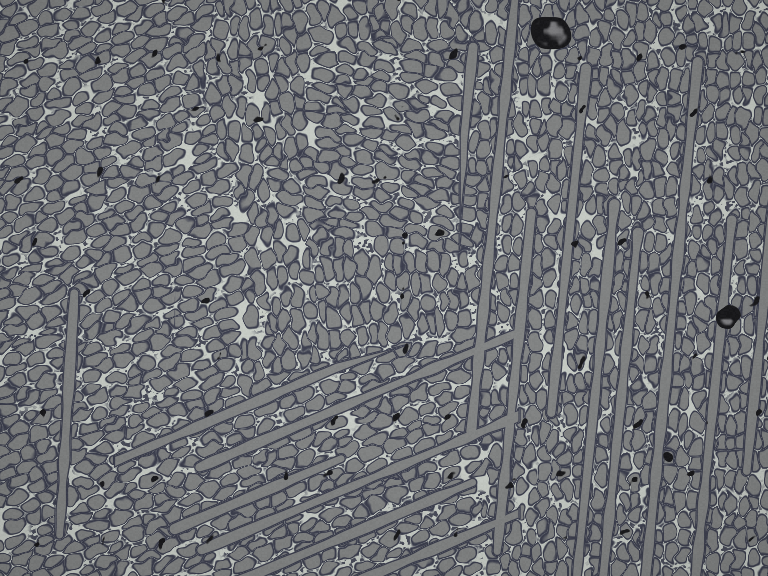
Give the GLSL for this texture, as a WebGL 2 fragment shader.

```glsl
#version 300 es
precision highp float;
// Polished alloy section: packed grey dendrite arms in a bright speckled matrix.
uniform vec2 u_resolution;
out vec4 outColor;

#define ARM_LENGTH 0.037
#define ARM_WIDTH 0.0205
#define JITTER 0.72
#define GAP 0.085
#define TRUNK_RADIUS 0.0075
#define RIM_WIDTH 0.0024
#define VIGNETTE 0.27
#define GRAIN_COLOR vec3(0.505, 0.512, 0.512)
#define MATRIX_COLOR vec3(0.77, 0.79, 0.765)
#define RIM_COLOR vec3(0.235, 0.245, 0.305)
#define PIT_COLOR vec3(0.10, 0.10, 0.11)

// Growth direction of each domain: lower left, right, upright patches, centre
const vec4 LEAN = vec4(0.42, 1.53, 1.68, -0.22);

float hash(vec2 p) {
    return fract(sin(dot(p, vec2(127.1, 311.7))) * 43758.5453);
}

vec2 hash2(vec2 p) {
    return vec2(hash(p), hash(p + 37.3));
}

float noise(vec2 p) {
    vec2 i = floor(p), f = fract(p);
    f = f * f * (3.0 - 2.0 * f);
    return mix(mix(hash(i), hash(i + vec2(1, 0)), f.x),
               mix(hash(i + vec2(0, 1)), hash(i + vec2(1, 1)), f.x), f.y);
}

float smoothMin(float a, float b, float k) {
    float h = max(k - abs(a - b), 0.0) / k;
    return min(a, b) - h * h * k * 0.25;
}

// Height of the border between the lower and the central domain
float fanBorder(float x) {
    return 0.31 + 0.25 * (x - 0.35);
}

int domainAt(vec2 p) {
    float patches = noise(p * 6.0 + 4.0);
    p += 0.07 * (noise(p * 9.0) - 0.5);
    if (p.x > 0.83) return 1;
    if (abs(p.x - 0.45) < 0.09 && p.y > 0.7) return 2;
    if (p.x > 0.39 && p.y > fanBorder(p.x)) return patches > 0.56 ? 2 : 3;
    return 0;
}

// Rounded cells around sites kept only in their own domain; positive inside
float arms(vec2 p) {
    float nearest = 9.0, second = 9.0, radius = 0.5;
    for (int k = 0; k < 4; k++) {
        vec2 along = vec2(cos(LEAN[k]), sin(LEAN[k]));
        vec2 across = vec2(-along.y, along.x);
        vec2 size = vec2(k == 1 ? 0.9 : 1.0, 1.0) * vec2(ARM_LENGTH, ARM_WIDTH);
        vec2 q = vec2(dot(p, along), dot(p, across)) / size;
        for (int n = 0; n < 9; n++) {
            vec2 id = floor(q) + vec2(n % 3 - 1, n / 3 - 1);
            vec2 h = hash2(id + float(k) * 17.0);
            vec2 site = id + 0.5 + JITTER * (h - 0.5);
            vec2 world = site.x * size.x * along + site.y * size.y * across;
            if (domainAt(world) != k) continue;
            float d = length(q - site);
            if (d < nearest) {
                second = nearest;
                nearest = d;
                radius = mix(0.40, 0.68, h.y);
            } else second = min(second, d);
        }
    }
    float edge = 0.5 * (second - nearest) - GAP;
    return smoothMin(edge, radius - nearest, 0.16) * ARM_WIDTH * 1.2;
}

// Long parallel stems of random extent; positive inside
float trunks(vec2 p, float angle, float spacing, float seed) {
    vec2 along = vec2(cos(angle), sin(angle));
    vec2 q = vec2(dot(p, along), dot(p, vec2(-along.y, along.x)));
    float row = floor(q.y / spacing);
    vec2 h = hash2(vec2(row, seed));
    float middle = mix(0.2, 0.9, hash(vec2(seed, row + 5.0)));
    float beyond = max(abs(q.x - middle) - mix(0.15, 0.5, h.y), 0.0);
    float offset = q.y - (row + 0.3 + 0.4 * h.x) * spacing;
    float wave = 0.75 + 0.5 * noise(vec2(q.x * 24.0, row + seed));
    return TRUNK_RADIUS * wave - length(vec2(beyond, offset));
}

// Ragged hole; positive inside
float pit(vec2 p, vec2 center, float radius) {
    return radius * (0.65 + 0.7 * noise(p * 0.9 / radius)) - length(p - center);
}

// Small torn pores scattered over a coarse grid
float pores(vec2 p) {
    vec2 q = p / 0.105, id = floor(q);
    vec2 h = hash2(id + 71.0);
    vec2 d = (q - id - 0.25 - 0.5 * h) * 0.105;
    float a = 0.3 + 1.2 * h.x;
    d = vec2(dot(d, vec2(cos(a), sin(a))) * 0.45, dot(d, vec2(-sin(a), cos(a))));
    float ragged = 0.007 * (noise(p * 130.0) - 0.4);
    return h.y > 0.5 ? 0.0025 + ragged - length(d) : -1.0;
}

void main() {
    vec2 p = gl_FragCoord.xy / u_resolution.y;
    vec2 uv = gl_FragCoord.xy / u_resolution - 0.5;
    float blur = max(1.0 / u_resolution.y, 0.0018) * 0.6;

    // Arms with wavy outlines, cleared around the stems
    vec2 wobble = vec2(noise(p * 65.0), noise(p * 65.0 + 50.0)) - 0.5;
    float grain = arms(p + 0.011 * wobble);
    float stem = min(trunks(p, 1.47, 0.068, 3.0), p.x - 0.80);
    float fan = min(fanBorder(p.x) - p.y, min(0.9 - p.x, p.x - 0.2));
    stem = max(stem, min(trunks(p, 0.40, 0.07, 8.0), fan));
    stem = max(stem, min(trunks(p, 1.51, 0.19, 6.0), 0.3 - p.x));
    grain = max(stem, min(grain, -stem - 0.004));

    // Matrix with clustered dark flecks
    vec2 fleckSpace = vec2(p.x + 0.4 * p.y, p.y - 0.4 * p.x) * vec2(180.0, 250.0);
    float fleck = smoothstep(0.48, 0.68, noise(fleckSpace));
    fleck *= smoothstep(0.25, 0.5, noise(p * 24.0)) * smoothstep(0.002, 0.005, -grain);
    vec3 color = mix(MATRIX_COLOR, RIM_COLOR, 0.9 * fleck);

    // Dark rim, then grey body
    color = mix(color, RIM_COLOR, smoothstep(-blur, blur, grain + RIM_WIDTH));
    color = mix(color, GRAIN_COLOR, smoothstep(-blur, blur, grain));

    // Holes and pores
    float hole = max(pit(p, vec2(0.96, 0.945), 0.032), pit(p, vec2(1.264, 0.45), 0.017));
    hole = max(max(hole, pit(p, vec2(1.16, 0.206), 0.008)), pores(p));
    float glint = smoothstep(0.55, 0.9, noise(p * 75.0)) * smoothstep(0.004, 0.012, hole);
    color = mix(color, PIT_COLOR + 0.4 * glint, smoothstep(-blur, blur, hole));

    // Lamp falloff and faint sensor grain
    color *= 1.02 - VIGNETTE * dot(uv, uv);
    color += 0.025 * (hash(floor(p * 384.0)) - 0.5);
    outColor = vec4(color, 1.0);
}
```
